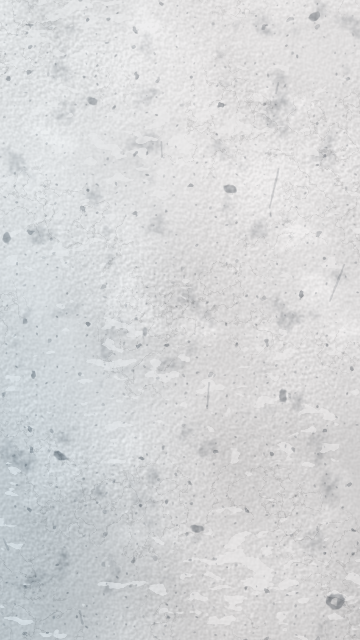
Reproduce this texture procedurally as a WebGL 2 fragment shader.

```glsl
#version 300 es
precision highp float;

uniform vec2 u_resolution;
out vec4 fragColor;

vec2 hash2(vec2 p) {
  vec3 q = fract(p.xyx * vec3(0.1031, 0.1030, 0.0973));
  q += dot(q, q.yzx + 33.33);
  return fract((q.xx + q.yz) * q.zy);
}

vec2 gradientAt(vec2 cell) {
  float angle = 6.2832 * hash2(cell + 71.0).x;
  return vec2(cos(angle), sin(angle));
}

float gradientNoise(vec2 p) {
  vec2 i = floor(p), f = p - i;
  vec2 u = f * f * f * (f * (f * 6.0 - 15.0) + 10.0);
  vec2 e = vec2(1.0, 0.0);
  float low = mix(dot(gradientAt(i), f), dot(gradientAt(i + e), f - e), u.x);
  float high = mix(dot(gradientAt(i + e.yx), f - e.yx), dot(gradientAt(i + 1.0), f - 1.0), u.x);
  return mix(low, high, u.y);
}

float fbm(vec2 p) {
  float sum = 0.0, amplitude = 1.0;
  for (int i = 0; i < 5; i++) {
    sum += amplitude * gradientNoise(p);
    p = mat2(1.6, 1.2, -1.2, 1.6) * p + 17.3;
    amplitude *= 0.5;
  }
  return sum;
}

mat2 rotation(float a) {
  return mat2(cos(a), sin(a), -sin(a), cos(a));
}

float surfaceHeight(vec2 p) {
  return gradientNoise(p * 150.0) + 0.8 * gradientNoise(p * 75.0 + 9.0);
}

// One small elongated hole in some of the cells of a grid
float pits(vec2 p, float frequency, float density, float maxRadius, float pixel) {
  vec2 cell = floor(p * frequency);
  vec2 place = hash2(cell + frequency), kind = hash2(cell + 2.7 * frequency);
  vec2 d = p - (cell + 0.25 + 0.5 * place) / frequency;
  d = rotation(6.2832 * place.y) * d * vec2(1.0, 1.0 + 0.6 * kind.y);
  float radius = maxRadius * mix(0.4, 1.0, kind.y * kind.y);
  float dist = length(d) - radius * (1.0 + gradientNoise(p * 180.0));
  return step(kind.x, density) * (0.4 + 0.6 * place.x) * (1.0 - smoothstep(-pixel, pixel, dist));
}

// Flaked paint: broken, level dashes gathered in clusters
float paintFlakes(vec2 p, float pixel) {
  vec2 q = p + 0.006 * vec2(gradientNoise(p * 60.0), gradientNoise(p * 45.0 + 5.0));
  float cluster = fbm(p * vec2(4.0, 6.0) + 31.0);
  float shape = gradientNoise(q * vec2(26.0, 52.0)) + 0.45 * gradientNoise(q * vec2(50.0, 130.0) + 3.0);
  shape += 0.65 * cluster + 0.12 * gradientNoise(p * 150.0);
  return smoothstep(0.42 - 12.0 * pixel, 0.46 + 12.0 * pixel, shape);
}

float segmentDistance(vec2 p, vec2 halfSpan) {
  float t = clamp(dot(p, halfSpan) / dot(halfSpan, halfSpan), -1.0, 1.0);
  return length(p - t * halfSpan);
}

void main() {
  vec2 p = gl_FragCoord.xy / u_resolution.y;
  float pixel = 1.0 / u_resolution.y;
  float aspect = u_resolution.x / u_resolution.y;
  float x = p.x / aspect;

  // Broad light, darker towards the lower corners
  float tone = mix(0.825, 0.885, smoothstep(0.0, 0.9, p.y));
  tone -= 0.055 * smoothstep(0.55, 0.0, x) * smoothstep(0.75, 0.1, p.y);
  tone -= 0.04 * smoothstep(0.7, 1.0, x) * smoothstep(0.4, 0.0, p.y);
  tone += 0.05 * fbm(p * 5.0);

  // Rough plaster relief and grain
  float relief = surfaceHeight(p) - surfaceHeight(p + vec2(-0.0016, 0.0022));
  float roughness = 0.8 + 0.6 * gradientNoise(p * 6.0 + 40.0);
  tone += roughness * (0.065 * relief + 0.06 * gradientNoise(p * 230.0));

  // Hairline cracks
  float crack = abs(fbm(p * 24.0 + 12.0));
  float cracked = smoothstep(0.0, 0.3, gradientNoise(p * 7.0 + 3.0) + 0.1);
  tone -= 0.06 * cracked * (1.0 - smoothstep(0.0, 0.05 + 10.0 * pixel, crack));

  float flakes = paintFlakes(p, pixel);
  float haze = smoothstep(0.25, 0.6, fbm(p * vec2(7.0, 9.0) + 55.0));
  tone = mix(tone, tone + 0.035, haze);
  tone = mix(tone, 0.905 + 0.2 * (tone - 0.85), 0.75 * flakes);

  // Soft stains and pits
  float stain = smoothstep(0.2, 0.75, fbm(p * 15.0 + 80.0));
  stain *= 0.75 + 0.8 * gradientNoise(p * 110.0);
  float dark = 0.13 * stain * (1.0 - 0.7 * flakes);
  dark += 0.17 * pits(p, 64.0, 0.35, 0.0026, pixel);
  dark += 0.22 * pits(p + 0.31, 24.0, 0.35, 0.0055, pixel);

  // Larger ragged holes, the first with a pale core
  for (int i = 0; i < 9; i++) {
    vec2 h = hash2(vec2(float(i) * 7.0 + 3.0, 19.0));
    vec2 d = p - vec2(aspect * fract(0.93 + 0.618 * float(i)), (float(i) + 0.3 + 0.5 * h.y) / 9.0);
    float radius = i == 0 ? 0.016 : 0.006 + 0.006 * h.x;
    vec2 squashed = rotation(6.2832 * h.y) * d * vec2(1.0, 1.0 + 0.8 * h.x);
    float dist = length(squashed) + 0.006 * gradientNoise(p * 70.0) + 0.003 * gradientNoise(p * 160.0);
    float hole = 1.0 - smoothstep(radius - 0.002 - pixel, radius + pixel, dist);
    if (i == 0) hole *= 0.25 + 0.75 * smoothstep(0.004, 0.007, dist);
    dark = max(dark, hole * (0.21 + 0.12 * gradientNoise(p * 90.0)));
  }

  // Short scratches, mostly upright
  for (int i = 0; i < 7; i++) {
    vec2 h = hash2(vec2(float(i) * 5.0 + 1.0, 47.0));
    vec2 d = p - vec2(aspect * h.x, (float(i) + h.y) / 7.0);
    vec2 halfSpan = (0.008 + 0.025 * h.y * h.y) * vec2(0.9 * (h.x - 0.5), 1.0);
    float dist = segmentDistance(d, halfSpan) + 0.0015 * gradientNoise(p * 120.0);
    dark += 0.1 * (1.0 - smoothstep(0.0004, 0.0006 + 1.3 * pixel, dist));
  }
  tone -= min(dark, 0.32);

  // Cool on the left, slightly warm on the right
  vec3 coolTint = vec3(-0.022, 0.002, 0.016) * (0.5 + smoothstep(0.9, 0.2, p.y));
  vec3 tint = mix(coolTint, vec3(0.005, -0.001, -0.001), smoothstep(0.0, 0.65, x));
  tint += dark * vec3(-0.06, 0.0, 0.06);
  fragColor = vec4(clamp(min(tone, 0.935) + tint, 0.0, 1.0), 1.0);
}
```
